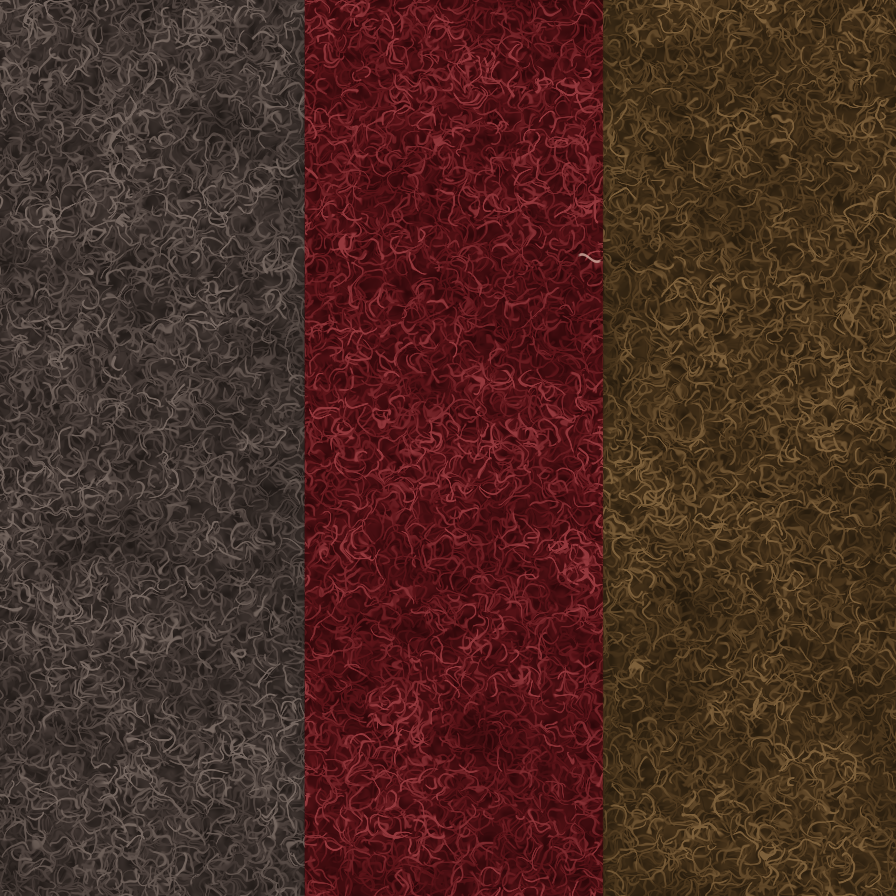
Write a Shadertoy shader that draws this texture.

```glsl
// Three vertical bands of matted wool felt: grey-brown, crimson and olive-brown.
// Layers of randomly turned, wavy arcs are stacked from dark to light over a
// mottled base; broad noise and a few soft hollows vary the density of the pile.

const float EDGE_LEFT = 0.340;      // grey to crimson
const float EDGE_RIGHT = 0.673;     // crimson to olive
const int LAYERS = 14;
const float CELLS = 36.0;           // fibre cells across the canvas
const float FIBRE_WIDTH = 0.00105;  // half thickness
const float WAVINESS = 0.0045;
const float CLUMP_CONTRAST = 0.42;
const float SEAM_SHADE = 0.22;

const vec3 GREY_GAP = vec3(0.095, 0.075, 0.065);
const vec3 GREY_MID = vec3(0.275, 0.232, 0.215);
const vec3 GREY_TIP = vec3(0.46, 0.405, 0.375);
const vec3 RED_GAP = vec3(0.140, 0.018, 0.025);
const vec3 RED_MID = vec3(0.350, 0.075, 0.092);
const vec3 RED_TIP = vec3(0.58, 0.225, 0.24);
const vec3 OLIVE_GAP = vec3(0.120, 0.085, 0.040);
const vec3 OLIVE_MID = vec3(0.290, 0.208, 0.110);
const vec3 OLIVE_TIP = vec3(0.49, 0.375, 0.23);
const vec3 LINT = vec3(0.80, 0.65, 0.60);

// Soft hollows in the pile: centre and radius
const vec3 HOLLOWS[7] = vec3[7](
    vec3(0.465, 0.605, 0.055), vec3(0.430, 0.785, 0.040),
    vec3(0.400, 0.375, 0.045), vec3(0.520, 0.185, 0.040),
    vec3(0.100, 0.210, 0.045), vec3(0.815, 0.500, 0.035),
    vec3(0.870, 0.805, 0.030));

float hash(vec2 p) {
    return fract(sin(dot(p, vec2(127.1, 311.7))) * 43758.5453);
}

vec4 hash4(vec2 p) {
    float n = dot(p, vec2(127.1, 311.7));
    return fract(sin(n + vec4(0.0, 1.7, 3.1, 4.9))
        * vec4(43758.5, 22578.1, 19642.3, 31415.9));
}

float noise(vec2 p) {
    vec2 i = floor(p), f = fract(p);
    f = f * f * (3.0 - 2.0 * f);
    return mix(mix(hash(i), hash(i + vec2(1, 0)), f.x),
               mix(hash(i + vec2(0, 1)), hash(i + vec2(1, 1)), f.x), f.y);
}

float fbm(vec2 p) {
    return 0.5 * noise(p) + 0.3 * noise(p * 2.1 + 7.3) + 0.2 * noise(p * 4.3 + 3.1);
}

// Coverage of a stroke at distance d
float stroke(float d, float halfWidth, float px) {
    return 1.0 - smoothstep(halfWidth - 0.6 * px, halfWidth + 0.6 * px, d);
}

// Lays one layer of curled fibres over the shade below it
float fibreLayer(vec2 p, float shade, float depth, float seed, float px) {
    float turn = seed * 1.37;
    float cells = CELLS * (0.85 + 0.35 * fract(seed * 0.618));
    vec2 q = mat2(cos(turn), sin(turn), -sin(turn), cos(turn)) * p * cells + seed * 5.3;
    vec2 cell = floor(q);
    for (int y = -1; y <= 1; y++)
    for (int x = -1; x <= 1; x++) {
        vec2 id = cell + vec2(x, y);
        vec4 rnd = hash4(id + seed * 17.0);
        float angle = 6.28318 * rnd.z;
        vec2 axis = vec2(cos(angle), sin(angle));
        float radius = mix(0.22, 0.75, rnd.w);
        float span = mix(1.7, 0.85, rnd.w);
        vec2 toPoint = q - id - rnd.xy + axis * radius;
        float dist = length(toPoint);
        float along = dot(toPoint, axis) / max(dist, 0.001);
        float ends = smoothstep(cos(span), cos(span * 0.8), along);
        float cover = stroke(abs(dist - radius) / cells, FIBRE_WIDTH, px) * ends;
        float tone = mix(0.22, 0.82, depth) * (0.65 + 0.7 * fract(rnd.x * 7.0 + rnd.w * 5.0));
        shade = mix(shade, tone, cover * 0.9);
    }
    return shade;
}

// Broad density of the pile, about 1 on average
float pileDensity(vec2 p) {
    float density = 1.0 + CLUMP_CONTRAST * 2.0 * (fbm(p * 13.0) - 0.5);
    for (int i = 0; i < 7; i++) {
        vec2 d = (p - HOLLOWS[i].xy) / HOLLOWS[i].z;
        density -= 0.22 * exp(-dot(d, d) * 1.5);
    }
    return density;
}

vec3 wool(float s, vec3 gap, vec3 mid, vec3 tip) {
    return s < 0.5 ? mix(gap, mid, s * 2.0) : mix(mid, tip, s * 2.0 - 1.0);
}

void mainImage(out vec4 fragColor, in vec2 fragCoord) {
    vec2 uv = fragCoord / iResolution.xy;
    float px = 1.0 / iResolution.y;
    float band = step(EDGE_LEFT, uv.x) + step(EDGE_RIGHT, uv.x);

    // Wavy fibres over a mottled base
    vec2 wave = vec2(noise(uv * 85.0), noise(uv * 85.0 + 31.7)) - 0.5;
    vec2 p = uv + WAVINESS * 2.0 * wave;
    float shade = 0.08 + 0.34 * noise(uv * 110.0 + 9.0);
    for (int i = 0; i < LAYERS; i++) {
        float depth = float(i) / float(LAYERS - 1);
        shade = fibreLayer(p, shade, depth, float(i) + 1.0 + band * 23.0, px);
    }
    shade *= pileDensity(uv);

    // Shadow where the grey and olive bands meet the crimson
    float seam = min(abs(uv.x - EDGE_LEFT), abs(uv.x - EDGE_RIGHT));
    shade *= 1.0 - SEAM_SHADE * exp(-seam * 160.0) * abs(band - 1.0);
    shade = clamp(shade, 0.0, 1.0);

    // Dye the bands with smooth edges
    vec3 col = wool(shade, GREY_GAP, GREY_MID, GREY_TIP);
    col = mix(col, wool(shade, RED_GAP, RED_MID, RED_TIP),
              smoothstep(-px, px, uv.x - EDGE_LEFT));
    col = mix(col, wool(shade, OLIVE_GAP, OLIVE_MID, OLIVE_TIP),
              smoothstep(-px, px, uv.x - EDGE_RIGHT));

    // One pale stray thread near the right seam
    vec2 t = uv - vec2(0.658, 0.712);
    float thread = stroke(abs(t.y - 0.004 * sin(-t.x * 190.0)) * 0.8, 0.0012, px);
    col = mix(col, LINT, thread * smoothstep(0.014, 0.010, abs(t.x)) * 0.85);

    fragColor = vec4(col, 1.0);
}
```
